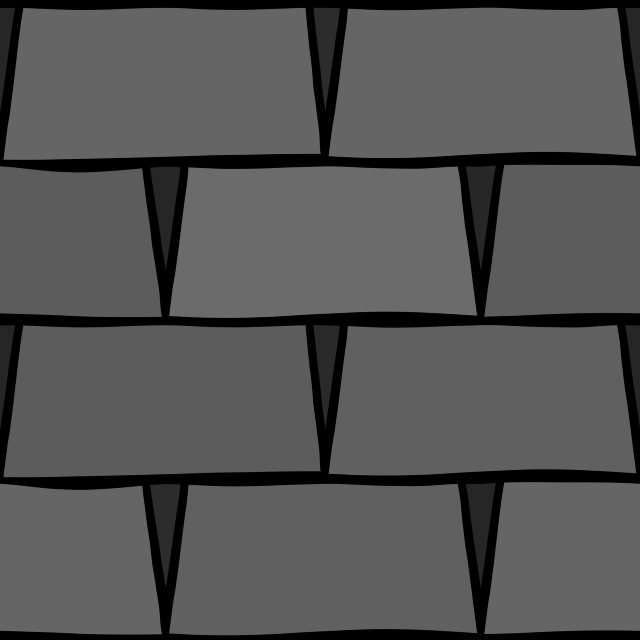
A three.js fragment shader for this pattern:

```glsl
varying vec2 vUv;

float hash(vec2 p) {
  vec3 q = fract(vec3(p.xyx) * 0.1031);
  q += dot(q, q.yzx + 33.33);
  return fract((q.x + q.y) * q.z);
}

// Smooth hand-drawn deviation along an edge, from -1 to 1
float wobble(float x, float seed) {
  float i = floor(x);
  float blend = smoothstep(0.0, 1.0, x - i);
  return 2.0 * mix(hash(vec2(i, seed)), hash(vec2(i + 1.0, seed)), blend) - 1.0;
}

// Antialiased coverage where the distance is positive
float inside(float d) {
  return smoothstep(-0.001, 0.001, d);
}

float topEdge(float s, float odd, float second) {
  float tilt = odd * (1.0 - second) * 0.0059 * sin(12.37 * s);
  return 0.0099 - 0.0018 * cos(25.133 * s) - tilt + 0.0006 * wobble(s * 22.0, 3.0);
}

float bottomEdge(float s, float t, float odd, float second) {
  float rising = 0.2409 + 0.0046 * cos(3.1416 * t);
  float dipped = 0.2402 - 0.0033 * sin(6.2832 * t - 0.9);
  float rolling = 0.2383 + 0.0046 * sin(6.2832 * t + 0.3) + 0.0017 * odd;
  return mix(mix(rising, dipped, odd), rolling, second) + 0.0006 * wobble(s * 18.0, 7.0);
}

// Grey of the two slates in each row
float slateShade(float row, float second) {
  vec2 pair = row < 0.5 ? vec2(0.396, 0.396)
            : row < 1.5 ? vec2(0.36, 0.42)
            : row < 2.5 ? vec2(0.36, 0.375)
            : vec2(0.396, 0.375);
  return mix(pair.x, pair.y, second);
}

void main() {
  // Rows count downwards; odd rows are shifted sideways
  float down = 1.0 - vUv.y - 0.004;
  float row = clamp(floor(down / 0.248), 0.0, 3.0);
  float v = down - row * 0.248;
  float odd = mod(row, 2.0);
  float s = fract(vUv.x - 0.751 * odd);

  // Slate within the row and position along it
  float second = step(0.508, s);
  float t = mix(s / 0.508, (s - 0.508) / 0.492, second);

  // Nearest joint between slates
  float middle = step(0.254, s) * step(s, 0.754);
  float joint = middle > 0.5 ? 0.508 : step(0.5, s);
  float across = s - joint;
  float side = step(0.0, across);
  float lean = middle * (1.0 - side) * mix(-0.0045, 0.002, odd);

  // Slate face tapers outwards towards its lower edge
  float seed = side + 2.0 * middle + 11.0;
  float top = topEdge(s, odd, second);
  float halfGap = mix(0.0358 + lean, 0.0065, (v - 0.008) / 0.229)
                + 0.0011 * wobble(v * 30.0, seed);
  float face = min(abs(across) - halfGap,
                   min(v - top, bottomEdge(s, t, odd, second) - v));

  // Dark wedge seen through the gap
  float halfWedge = (0.0228 + lean) * (1.0 - (v - 0.0105) / 0.16)
                  + 0.0006 * wobble(v * 30.0, seed);
  float wedge = min(halfWedge - abs(across), v - top);
  float tint = 0.148 + 0.03 * pow(hash(vec2(row, middle + 5.0)), 3.0);

  float grey = max(tint * inside(wedge), slateShade(row, second) * inside(face));
  gl_FragColor = vec4(vec3(grey), 1.0);
}
```
